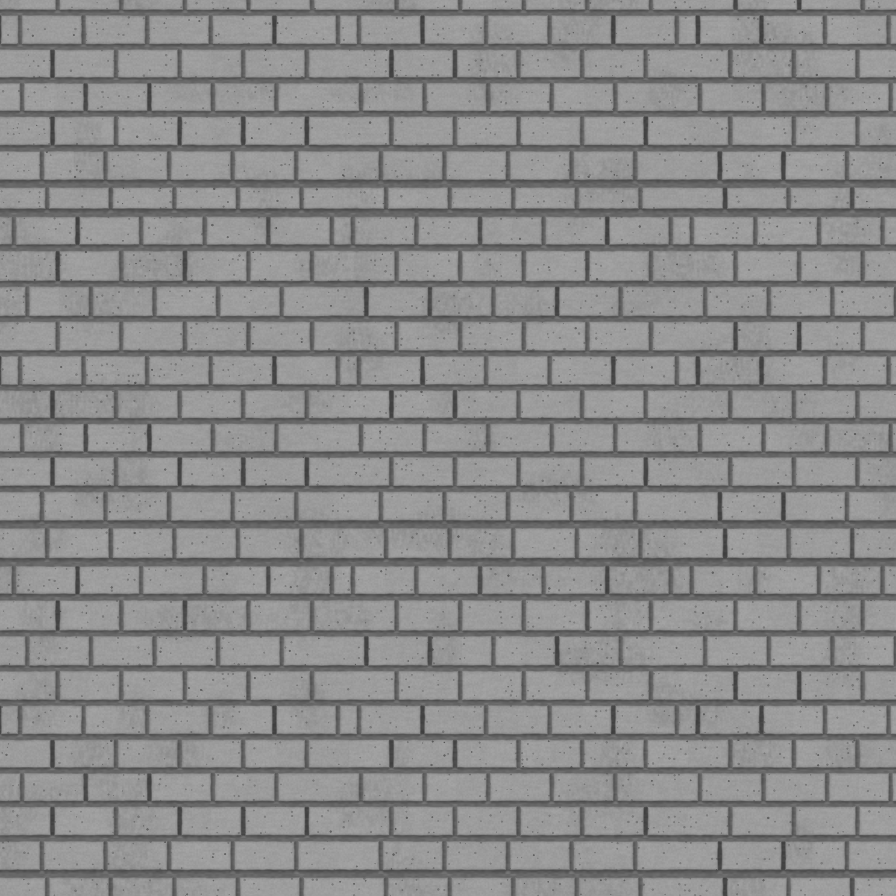
Reproduce this texture procedurally as a Shadertoy shader.

```glsl
// Grey brick wall in uneven courses, with sliver bricks and shadowed mortar joints.

// Layout, in design units: GRID units span the canvas
const float GRID = 768.0;
const float BRICK = 54.5;            // spacing of regular bricks
const float TILE_W = 290.5;          // five bricks plus a remainder
const float TILE_H = 299.5;          // ten courses
const float FIRST_COURSE = 10.8;     // below the upper canvas edge
const float CUT_Y = 170.0;           // one course is shortened here
const float CUT_SIZE = 7.5;
const float JOINT_X = 1.9;           // half widths of the joints
const float JOINT_Y = 2.6;
const float JOINT_Y_EXTRA = 1.2;     // widening around the tall courses
const float EDGE_SOFT = 0.9;

// Upper edge of each course and first joint of each course
const float COURSE_TOP[11] = float[11](0.0, 29.3, 58.0, 86.7, 116.2, 146.6,
                                       179.0, 209.0, 240.0, 270.0, TILE_H);
const float COURSE_SHIFT[10] = float[10](17.2, 45.0, 19.0, 45.0, 36.0, 40.5,
                                         12.0, 49.5, 23.5, 49.5);

// Tones
const float FACE = 0.615;
const float MORTAR = 0.405;
const float MORTAR_SHADE = 0.335;
const float MORTAR_DEEP = 0.25;
const float CROSSING = 0.44;

float hash(vec2 p) {
    return fract(sin(dot(p, vec2(12.9898, 78.233))) * 43758.5453);
}

float noise(vec2 p) {
    vec2 i = floor(p), f = fract(p);
    f = f * f * (3.0 - 2.0 * f);
    return mix(mix(hash(i), hash(i + vec2(1, 0)), f.x),
               mix(hash(i + vec2(0, 1)), hash(i + vec2(1, 1)), f.x), f.y);
}

// Dark pores, at most one in each cell
float pores(vec2 p, float cellSize, float density, float aa) {
    vec2 cell = floor(p / cellSize);
    vec2 centre = 0.3 + 0.4 * vec2(hash(cell + 3.1), hash(cell + 7.7));
    float radius = mix(0.4, 1.0, hash(cell + 11.3));
    float d = length(p - (cell + centre) * cellSize) - radius;
    return step(1.0 - density, hash(cell)) * (1.0 - smoothstep(-0.4 * aa, 0.6 * aa, d));
}

// Tone of a brick surface
float faceTone(vec2 p, float seed, float aa) {
    float patches = smoothstep(0.5, 0.85, noise(p / 38.0 + 5.0));
    float tone = FACE + 0.014 * (seed - 0.5);
    tone += 0.035 * (noise(p / 1.3) - 0.5);
    tone += 0.022 * (noise(p / vec2(9.0, 1.8)) - 0.5);
    tone -= 0.05 * patches * noise(p / vec2(2.2, 4.0) + 20.0);
    tone -= 0.13 * pores(p, 4.5, 0.13, aa);
    tone -= 0.22 * pores(p + 31.0, 11.0, 0.07, aa);
    return tone;
}

float jointHalfHeight(float course) {
    float k = (course - 5.6) / 1.2;
    return JOINT_Y + JOINT_Y_EXTRA * exp(-k * k);
}

void mainImage(out vec4 fragColor, in vec2 fragCoord) {
    float aa = GRID / iResolution.y;
    vec2 p = fragCoord * aa;
    p.y = GRID - p.y;

    // Course: the upper cycle has one shortened row
    float y = p.y - FIRST_COURSE + CUT_SIZE * step(CUT_Y, p.y);
    float localY = mod(y, TILE_H);
    int course = 0;
    for (int i = 1; i < 10; i++) course += int(step(COURSE_TOP[i], localY));
    float above = localY - COURSE_TOP[course];
    float below = COURSE_TOP[course + 1] - localY;

    // Brick: the remainder is a sliver in two courses, else part of the last brick
    float x = p.x - COURSE_SHIFT[course];
    float tile = floor(x / TILE_W);
    float localX = x - tile * TILE_W;
    float last = (course == 0 || course == 6) ? 5.0 : 4.0;
    float brick = min(floor(localX / BRICK), last);
    float left = localX - brick * BRICK;
    float right = (brick == last ? TILE_W : (brick + 1.0) * BRICK) - localX;

    // Signed offset from the nearest joints, positive to the right and down
    vec2 offset = vec2(left < right ? left : -right, above < below ? above : -below);
    float nearCourse = float(course) + step(below, above);
    float halfY = jointHalfHeight(nearCourse);
    vec2 inset = abs(offset) - vec2(JOINT_X, halfY);
    inset += 0.5 * (vec2(noise(p / 5.0), noise(p / 5.0 + 40.0)) - 0.5);
    float soft = max(EDGE_SOFT, 0.7 * aa);

    // Mortar: shaded beside the brick to the left and below the brick above
    float jointId = tile * 8.0 + brick;
    if (right < left) jointId = brick == last ? (tile + 1.0) * 8.0 : jointId + 1.0;
    float deep = smoothstep(0.7, 0.85, hash(vec2(jointId, float(course) + 0.5)));
    float upright = mix(MORTAR_SHADE, MORTAR, smoothstep(-1.5, 1.5, offset.x));
    upright = mix(upright, MORTAR_DEEP, 0.85 * deep);
    float level = mix(MORTAR_SHADE - 0.03, MORTAR, smoothstep(-halfY, 0.3 * halfY, offset.y));
    float crossing = 1.0 - smoothstep(1.0, 3.5, length(offset));
    level = mix(level, CROSSING, crossing);
    float mortar = mix(level, upright, smoothstep(-soft, soft, inset.y));
    mortar += 0.05 * (noise(p / vec2(3.0, 1.5) + 60.0) - 0.5);

    // Face with a slightly darkened rim
    float d = min(inset.x, inset.y);
    float face = faceTone(p, hash(vec2(jointId, floor(y / TILE_H) * 10.0 + float(course))), aa);
    face -= 0.035 * (1.0 - smoothstep(0.5, 2.5, d));
    float tone = mix(mortar, face, smoothstep(-soft, soft, d));
    fragColor = vec4(vec3(tone), 1.0);
}
```
